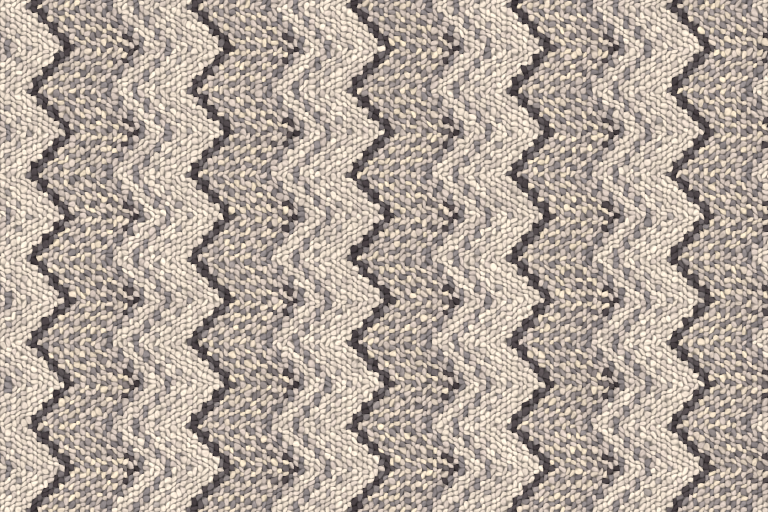
Reproduce this texture procedurally as a Shadertoy shader.

```glsl
const vec2 STITCHES = vec2(144.0, 128.0); // stitches per canvas width, along x and y
const vec2 REPEAT = vec2(30.0, 14.0);     // stitches in one zigzag repeat
const vec2 TIP = vec2(12.0, 7.0);         // stitch at the right tip of the dark line
const int SAMPLES = 3;

const vec3 CREAM = vec3(0.93, 0.87, 0.80);
const vec3 TAUPE = vec3(0.80, 0.74, 0.70);
const vec3 GREY = vec3(0.55, 0.52, 0.52);
const vec3 CHARCOAL = vec3(0.25, 0.22, 0.23);

float hash(vec2 p) {
    return fract(sin(dot(p, vec2(127.1, 311.7))) * 43758.55);
}

vec2 gradient(vec2 cell) {
    float angle = 6.2832 * hash(cell);
    return vec2(cos(angle), sin(angle));
}

float gradientNoise(vec2 p) {
    vec2 i = floor(p), f = p - i;
    vec2 w = f * f * f * (f * (f * 6.0 - 15.0) + 10.0);
    vec2 e = vec2(1.0, 0.0);
    float low = mix(dot(gradient(i), f), dot(gradient(i + e.xy), f - e.xy), w.x);
    float high = mix(dot(gradient(i + e.yx), f - e.yx), dot(gradient(i + e.xx), f - e.xx), w.x);
    return mix(low, high, w.y);
}

// Rows between this one and the nearest right-pointing tip
float rowsFromTip(float row) {
    float m = mod(row - TIP.y, REPEAT.y);
    return min(m, REPEAT.y - m);
}

// Short dashes across the band: dark on odd rows, pale on even rows
vec3 dashColor(float u, float odd, float tipRows, float chance) {
    float strand = mod(u, 3.0);
    float depth = smoothstep(3.0, 12.0, u) * smoothstep(7.0, 1.0, tipRows);
    vec3 dark = mix(GREY, CHARCOAL, 0.1 + 0.4 * depth);
    vec3 pale = mix(CREAM * vec3(1.0, 0.99, 0.95), TAUPE, chance);
    if (strand < 0.5) return mix(TAUPE, pale, 1.0 - odd);
    return mix(pale, mix(dark, TAUPE, 0.4 * chance), odd);
}

// Yarn chosen by the distance u to the right of the dark zigzag
vec3 yarnColor(float u, float tipRows, float odd, float chance) {
    vec3 pale = mix(CREAM, TAUPE, 0.8 * chance * chance);
    // Dark line, beaded along its left side
    if (u < 1.0) return mix(CHARCOAL, GREY, 0.2 * chance + 0.5 * (1.0 - odd));
    if (u < 2.0) return mix(CHARCOAL, GREY, 0.3 * chance + 0.2 * odd);
    if (u < 13.0) return dashColor(u, odd, tipRows, chance);
    // Second line, darkest near its tips
    if (u < 14.0) {
        vec3 bead = mix(CHARCOAL, GREY, smoothstep(1.0, 5.0, tipRows));
        return mix(bead, TAUPE, (1.0 - odd) * smoothstep(0.0, 4.0, tipRows));
    }
    // Dotted grey lines separated by cream
    if (u < 16.0) return mix(TAUPE, mix(GREY, CHARCOAL, 0.1), abs(odd - (u - 14.0)));
    if (u > 18.5 && u < 20.5) return mix(TAUPE, GREY, abs(odd - (u - 19.0)));
    if (u > 22.5 && u < 23.5) return mix(pale, GREY, 0.65 * odd);
    return pale;
}

// Rounded, slanted loop with dark gaps around it
float loopShade(vec2 q, float lean) {
    q.y += 0.45 * lean * q.x;
    float d = length(q * vec2(1.5, 1.8));
    return mix(0.60, 1.06, smoothstep(1.15, 0.45, d)) + 0.12 * q.y;
}

vec3 carpet(vec2 p) {
    // Uneven tension shifts the stitches a little
    vec2 s = p * STITCHES;
    s += 0.6 * vec2(gradientNoise(s * 0.6), gradientNoise(s * 0.6 + 37.0));

    // Alternate columns are staggered by half a stitch
    vec2 knit = s + vec2(0.0, 0.5 * mod(floor(s.x), 2.0) - 0.25);
    vec2 cell = floor(knit);
    vec2 q = knit - cell - 0.5;

    float tipRows = rowsFromTip(cell.y);
    float u = mod(cell.x - TIP.x + tipRows, REPEAT.x);
    float lean = mod(cell.y - TIP.y, REPEAT.y) < 0.5 * REPEAT.y ? 1.0 : -1.0;

    vec3 color = yarnColor(u, tipRows, mod(cell.y, 2.0), hash(cell));
    color *= loopShade(q, lean);

    // Stitch, fibre and broad wear variation
    float tone = 0.95 + 0.12 * hash(cell + 71.0);
    tone += 0.12 * gradientNoise(s * vec2(2.0, 3.0)) + 0.03 * gradientNoise(p * 7.0);
    return color * tone;
}

void mainImage(out vec4 fragColor, in vec2 fragCoord) {
    // Average several points in each pixel for smooth edges
    vec3 total = vec3(0.0);
    for (int j = 0; j < SAMPLES; j++) {
        for (int i = 0; i < SAMPLES; i++) {
            vec2 offset = (vec2(i, j) + 0.5) / float(SAMPLES) - 0.5;
            total += carpet((fragCoord + offset) / iResolution.x);
        }
    }
    fragColor = vec4(total / float(SAMPLES * SAMPLES), 1.0);
}
```
